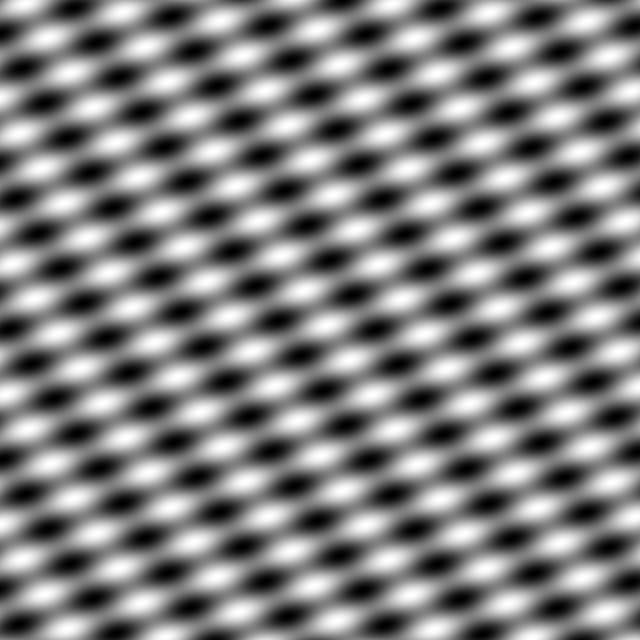
Give the GLSL for this pattern, as a Shadertoy shader.

```glsl
// Two crossed plane waves summed into a slanted lattice of soft light and dark spots.

const float TAU = 6.2831853;

// Cosine wave; frequency holds the cycles across and up the canvas
float planeWave(vec2 p, vec2 frequency) {
    return cos(TAU * dot(p, frequency));
}

void mainImage(out vec4 fragColor, in vec2 fragCoord) {
    // Canvas units, measured from the centre of one bright spot
    vec2 p = fragCoord / iResolution.xy - vec2(0.2777, 0.4107);

    float steepWave = planeWave(p, vec2(5.21, -14.99));
    float broadWave = planeWave(p, vec2(6.99, 4.56));

    // Equal weights span the full range from black to white
    float brightness = 0.5 + 0.25 * (steepWave + broadWave);
    fragColor = vec4(vec3(brightness), 1.0);
}
```
